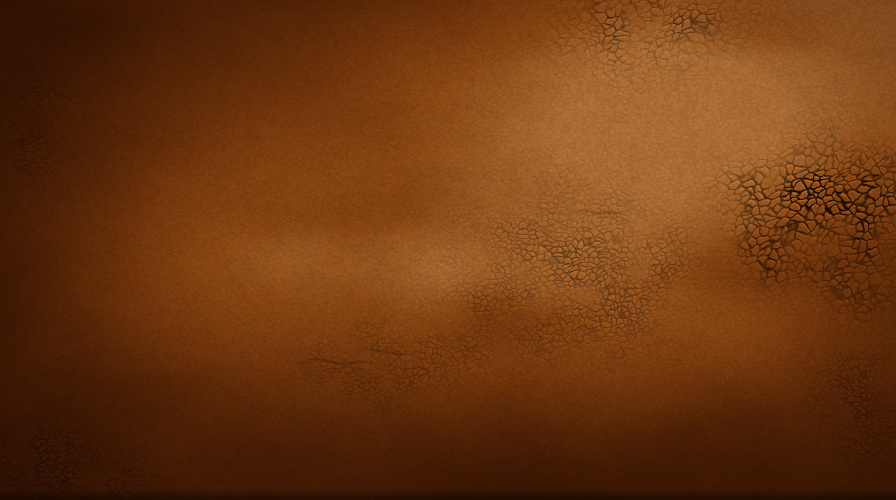
A Shadertoy shader for this texture:

```glsl
// Aged brown leather: broad soft pools of light and shadow pick a tone from a
// colour ramp, then an even pebble grain, patches of coarse and fine crackle
// and a few thin creases are embossed on top. Sizes are relative to the canvas.

const vec3 UMBER   = vec3(0.20, 0.07, 0.008);
const vec3 COFFEE  = vec3(0.31, 0.13, 0.02);
const vec3 CHESTNUT = vec3(0.43, 0.20, 0.04);
const vec3 COGNAC  = vec3(0.53, 0.27, 0.07);
const vec3 TAN     = vec3(0.66, 0.41, 0.19);
const vec3 DUSTY   = vec3(0.56, 0.36, 0.18);

vec2 hash22(vec2 p) {
    vec3 q = fract(p.xyx * vec3(0.1031, 0.1030, 0.0973));
    q += dot(q, q.yzx + 33.33);
    return fract((q.xx + q.yz) * q.zy);
}

vec2 rotate(vec2 p, float angle) {
    float c = cos(angle), s = sin(angle);
    return vec2(c * p.x + s * p.y, c * p.y - s * p.x);
}

float valueNoise(vec2 p) {
    vec2 i = floor(p), f = fract(p);
    f = f * f * (3.0 - 2.0 * f);
    float low  = mix(hash22(i).x, hash22(i + vec2(1, 0)).x, f.x);
    float high = mix(hash22(i + vec2(0, 1)).x, hash22(i + vec2(1, 1)).x, f.x);
    return mix(low, high, f.y);
}

// Layered noise, roughly centred on zero
float fbm(vec2 p) {
    float sum = 0.0, amp = 0.5;
    for (int i = 0; i < 4; i++) {
        sum += amp * (valueNoise(p) - 0.5);
        p = mat2(1.6, 1.2, -1.2, 1.6) * p + 7.3;
        amp *= 0.5;
    }
    return sum;
}

vec2 warp(vec2 p, float amount) {
    return amount * vec2(fbm(p), fbm(p + 19.0));
}

// Soft elliptical pool, 1 at its centre
float pool(vec2 uv, vec2 centre, vec2 radii) {
    vec2 d = (uv - centre) / radii;
    return exp(-dot(d, d));
}

// Cell relief: 0 in the cracks, 1 on the plateau of each cell
float cellRelief(vec2 p, float crackWidth) {
    vec2 i = floor(p), f = fract(p);
    float nearest = 9.0, second = 9.0;
    for (int y = -1; y <= 1; y++)
    for (int x = -1; x <= 1; x++) {
        vec2 g = vec2(x, y);
        float d = length(g + hash22(i + g) - f);
        second = min(second, max(nearest, d));
        nearest = min(nearest, d);
    }
    return smoothstep(0.0, crackWidth, second - nearest);
}

// Embossed cells: a lit bevel minus the dark gaps
float crackle(vec2 p, float crackWidth) {
    float relief = cellRelief(p, crackWidth);
    float bevel = relief - cellRelief(p + vec2(0.16, 0.18), crackWidth);
    return 0.45 * bevel - (1.0 - relief);
}

// Tone along the colour ramp, 0 (darkest) to about 4 (lightest)
float lightField(vec2 uv, vec2 p) {
    vec2 w = uv + warp(p * 3.0, 0.06);
    float tone = -0.05;
    tone += 4.1 * pool(w, vec2(0.80, 0.79), vec2(0.38, 0.34));
    tone += 1.9 * pool(w, vec2(0.25, 0.49), vec2(0.20, 0.36));
    tone += 1.8 * pool(w, vec2(0.56, 0.45), vec2(0.34, 0.34));
    tone += 1.4 * pool(w, vec2(0.76, 0.33), vec2(0.30, 0.18));
    tone += 0.5 * pool(w, vec2(0.50, 0.46), vec2(0.06, 0.07));
    tone -= 0.5 * pool(w, vec2(0.40, 0.58), vec2(0.10, 0.06));
    tone -= 0.9 * pool(w, vec2(0.57, 0.36), vec2(0.07, 0.06));
    tone -= 0.6 * pool(w, vec2(0.83, 0.45), vec2(0.09, 0.06));
    tone -= 0.6 * pool(w, vec2(0.85, 0.94), vec2(0.09, 0.05));
    return tone + fbm(p * vec2(2.2, 4.5) + 3.0);
}

vec3 leatherRamp(float tone) {
    vec3 c = mix(UMBER, COFFEE, clamp(tone, -0.3, 1.0));
    c = mix(c, CHESTNUT, clamp(tone - 1.0, 0.0, 1.0));
    c = mix(c, COGNAC, clamp(tone - 2.0, 0.0, 1.0));
    return mix(c, TAN, clamp(tone - 3.0, 0.0, 1.1));
}

// Strength of the coarse (x) and fine (y) crackle
vec2 crackleMask(vec2 uv, vec2 p) {
    vec2 w = uv + warp(p * 8.0, 0.11);
    float coarse = 0.55 * pool(w, vec2(0.93, 0.58), vec2(0.08, 0.13))
                 + 0.26 * pool(w, vec2(0.72, 0.96), vec2(0.09, 0.10));
    float fine = 0.22 * pool(w, vec2(0.64, 0.44), vec2(0.12, 0.16))
               + 0.20 * pool(w, vec2(0.44, 0.27), vec2(0.10, 0.06))
               + 0.18 * pool(w, vec2(0.97, 0.20), vec2(0.05, 0.12))
               + 0.16 * pool(w, vec2(0.04, 0.72), vec2(0.05, 0.13))
               + 0.20 * pool(w, vec2(0.06, 0.05), vec2(0.09, 0.08));
    return vec2(coarse, fine) * clamp(1.0 + 2.6 * fbm(p * 22.0 + 31.0), 0.1, 1.7);
}

// Thin wandering crease, fading out at both ends
float crease(vec2 p, vec2 centre, float halfLength, float slope) {
    vec2 d = p - centre;
    float offset = d.y - slope * d.x - 0.02 * fbm(p * 22.0);
    float fade = 1.0 - smoothstep(0.2, 1.0, abs(d.x) / halfLength);
    return fade * (1.0 - smoothstep(0.0, 0.004, abs(offset)));
}

void mainImage(out vec4 fragColor, in vec2 fragCoord) {
    vec2 uv = fragCoord / iResolution.xy;
    vec2 p = fragCoord / iResolution.y;

    // Base colour, greyer towards the upper right corner
    vec3 col = leatherRamp(lightField(uv, p));
    float dust = smoothstep(1.5, 2.0, uv.x + uv.y + 0.3 * fbm(p * 4.0));
    col = mix(col, DUSTY, 0.5 * dust);

    // Even pebble grain and specks, turned off the pixel axes
    float shade = 1.0 + 0.045 * (crackle(rotate(p, 0.55) * 105.0, 0.5) + 0.4);
    shade += 0.09 * (valueNoise(rotate(p, 0.8) * 210.0) - 0.5);
    shade += 0.06 * fbm(rotate(p, 0.4) * 45.0);

    // Crackle patches, cells slightly flattened and slanted
    vec2 mask = crackleMask(uv, p);
    vec2 c = rotate(p + warp(p * 24.0, 0.03), 0.45);
    shade += mask.x * crackle(c * vec2(54.0, 70.0), 0.36);
    shade += mask.y * crackle(c * vec2(76.0, 98.0), 0.42);

    // Creases and the worn dark rim along the bottom
    float lines = crease(p, vec2(1.20, 0.575), 0.07, 0.0)
                + crease(p, vec2(0.68, 0.275), 0.11, -0.05)
                + crease(p, vec2(0.78, 0.295), 0.08, -0.15);
    shade -= 0.20 * min(lines, 1.0);
    shade *= mix(0.6, 1.0, smoothstep(0.0, 0.025, uv.y));

    fragColor = vec4(clamp(col * max(shade, 0.15), 0.0, 1.0), 1.0);
}
```
